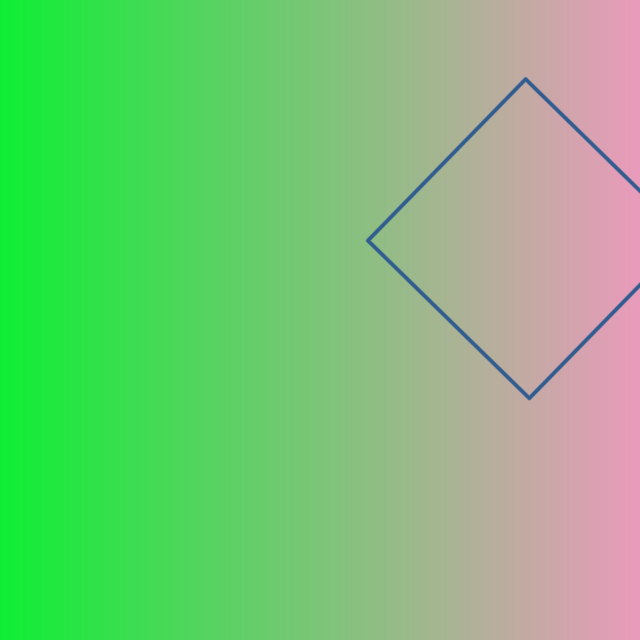
This background is drawn by a WebGL 2 fragment shader. Its source:

```glsl
#version 300 es
precision highp float;
// Horizontal green to pink gradient with a thin blue diamond outline at the right.

#define LEFT_COLOR vec3(0.057, 0.935, 0.207)
#define RIGHT_COLOR vec3(0.916, 0.607, 0.733)
#define LINE_COLOR vec3(0.19, 0.36, 0.56)
#define CENTER vec2(0.8242, 0.6270)
#define HALF_SIDE 0.1763
#define HALF_WIDTH 0.0030
#define ANGLE 0.7971
#define SOFTNESS 0.0008

uniform vec2 u_resolution;
out vec4 fragColor;

mat2 rotation(float angle) {
    float c = cos(angle), s = sin(angle);
    return mat2(c, -s, s, c);
}

// Signed distance to a square centred on the origin
float squareDistance(vec2 p, float halfSide) {
    vec2 d = abs(p) - halfSide;
    return length(max(d, 0.0)) + min(max(d.x, d.y), 0.0);
}

void main() {
    vec2 uv = gl_FragCoord.xy / u_resolution;
    float aspect = u_resolution.x / u_resolution.y;

    // Background gradient
    vec3 color = mix(LEFT_COLOR, RIGHT_COLOR, uv.x);

    // Diamond outline
    vec2 p = rotation(ANGLE) * ((uv - CENTER) * vec2(aspect, 1.0));
    float edge = abs(squareDistance(p, HALF_SIDE)) - HALF_WIDTH;
    float blur = SOFTNESS + 0.5 / u_resolution.y;
    float line = 1.0 - smoothstep(-blur, blur, edge);
    color = mix(color, LINE_COLOR, line);

    fragColor = vec4(color, 1.0);
}
```
